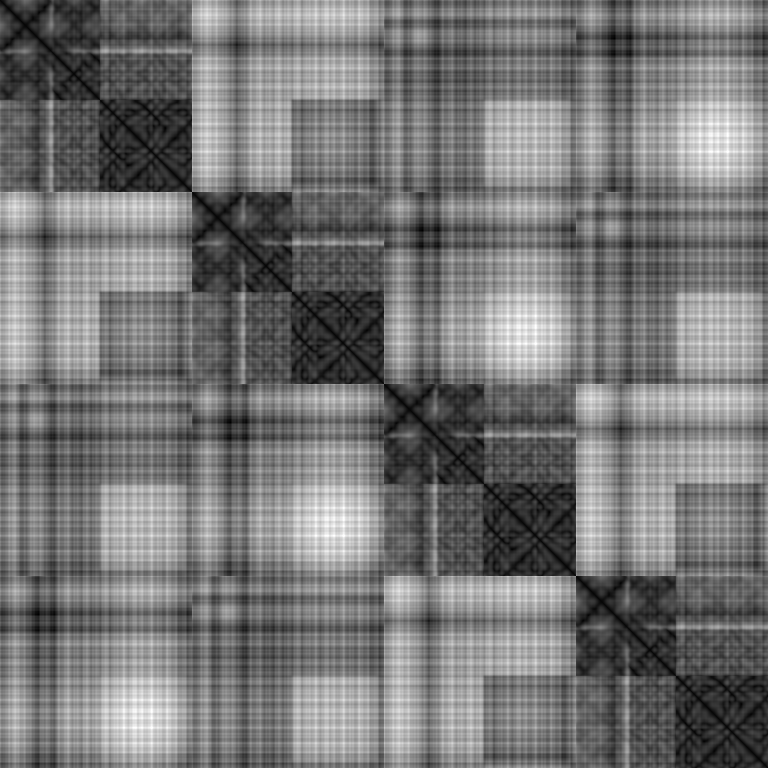
Reproduce this pattern procedurally as a Shadertoy shader.

```glsl
const float TAU = 6.2831853;

float bell(float t, float center, float width) {
    float d = (t - center) / width;
    return exp(-d * d);
}

// Second half of a tile, with soft ends
float lateHalf(float t) {
    return smoothstep(0.51, 0.53, t) * (1.0 - smoothstep(0.94, 1.0, t));
}

// Fine woven stripes along one axis, denser away from the start
float ripple(float t) {
    float dense = smoothstep(0.24, 0.3, t);
    return mix(0.025, 0.045, dense) * cos(TAU * 22.0 * t + 2.0 * sin(TAU * t))
         + 0.028 * cos(TAU * 11.0 * t + 1.0 + sin(9.0 * t))
         + 0.022 * cos(TAU * 37.0 * t + 2.0 * sin(14.0 * t))
         + 0.020 * cos(TAU * 62.0 * t);
}

// Signal in three segments, mirrored most clearly in the first
vec4 signal(float t) {
    float middle = t < 0.27 ? 0.135 : (t < 0.52 ? 0.395 : 0.73);
    float w = t - middle;
    float dense = smoothstep(0.26, 0.28, t);
    float level = 0.08 * dense + 0.17 * smoothstep(0.515, 0.525, t);
    return vec4(level,
                mix(0.17, 0.08, dense) * cos(mix(21.0, 33.0, dense) * w),
                0.085 * cos(72.0 * w + 1.2 * dense * sin(23.0 * t)),
                mix(0.04, 0.085, dense) * sin(96.0 * w + sin(31.0 * t)));
}

// Brightness profile of one axis for each kind of tile
float profile(float t, int kind) {
    float rim = smoothstep(0.9, 1.0, t);
    float start = 1.0 - smoothstep(0.0, 0.04, t);
    if (kind == 1)
        return 0.09 * bell(t, 0.09, 0.06) - 0.24 * bell(t, 0.24, 0.04)
             - 0.07 * bell(t, 0.16, 0.02) + 0.06 * bell(t, 0.73, 0.16)
             - 0.04 * start - 0.16 * rim;
    if (kind == 2)
        return 0.10 * bell(t, 0.07, 0.03) - 0.16 * bell(t, 0.265, 0.025)
             - 0.09 * bell(t, 0.125, 0.025) + 0.08 * bell(t, 0.19, 0.03)
             - 0.06 * bell(t, 0.43, 0.08) + 0.07 * bell(t, 0.72, 0.2)
             - 0.04 * start - 0.10 * rim;
    return 0.11 * bell(t, 0.09, 0.04) - 0.16 * bell(t, 0.19, 0.04)
         - 0.17 * bell(t, 0.27, 0.025) + 0.04 * bell(t, 0.36, 0.04)
         + 0.16 * bell(t, 0.73, 0.2) - 0.06 * start - 0.12 * rim;
}

// Distance between the signal at two positions
float selfShade(vec2 p, float weave) {
    float gap = abs(p.x - p.y);
    float late = max(p.x, p.y), early = min(p.x, p.y);
    float outer = smoothstep(0.515, 0.53, late) * (1.0 - smoothstep(0.505, 0.52, early));
    float shade = 0.02 + 1.05 * length(signal(p.x) - signal(p.y));
    shade += outer * (0.06 - 0.13 * bell(early, 0.18, 0.045) + 0.45 * weave);
    shade += 0.2 * bell(early, 0.27, 0.014) * smoothstep(0.06, 0.18, gap);
    shade += 0.16 * bell(late, 0.27, 0.014) * smoothstep(0.06, 0.18, gap);
    return shade + 0.25 * weave * smoothstep(0.0, 0.08, gap);
}

float tileShade(vec2 p, int kind) {
    float weave = ripple(p.x) + ripple(p.y);
    if (kind == 0) return selfShade(p, weave);

    float corner = lateHalf(p.x) * lateHalf(p.y);
    float shade = profile(p.x, kind) + profile(p.y, kind) + weave;
    float glow = bell(length(p - 0.73), 0.0, 0.2);
    if (kind == 1) return 0.62 + shade - corner * (0.28 - 0.10 * glow);
    if (kind == 2) return 0.43 + shade + 0.15 * corner
                        + 0.09 * bell(p.x, 0.19, 0.05) * bell(p.y, 0.19, 0.05);
    return 0.44 + shade + 0.06 * corner + 0.06 * glow;
}

void mainImage(out vec4 fragColor, in vec2 fragCoord) {
    float shade = 0.0;

    // Four samples smooth the seams and thin lines
    for (int i = 0; i < 4; i++) {
        vec2 offset = vec2(i % 2, i / 2) * 0.5 - 0.25;
        vec2 grid = 4.0 * (fragCoord + offset) / iResolution.xy;
        grid.y = 4.0 - grid.y;

        // Tile kinds repeat by the exclusive-or of row and column
        ivec2 cell = ivec2(floor(grid));
        int kind = (cell.x ^ cell.y) & 3;
        shade += tileShade(fract(grid), kind);
    }
    fragColor = vec4(vec3(clamp(shade / 4.0, 0.0, 1.0)), 1.0);
}
```
